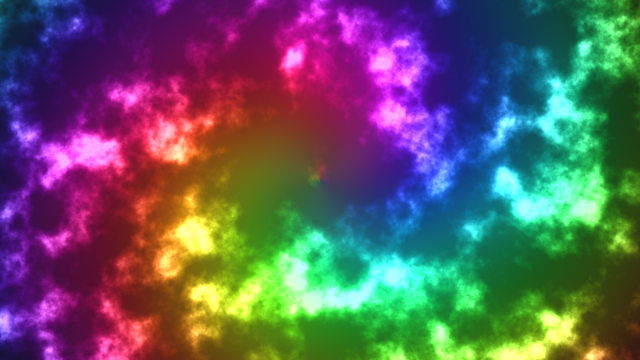
Reproduce this background procedurally as a Shadertoy shader.

```glsl
// Rainbow spiral nebula: hue winds around the centre, lit by small glowing cloud puffs.

const float TAU = 6.2831853;
const float HUE_START = 0.77;      // hue at the centre, facing right
const float HUE_FALLOFF = 0.42;    // hue lost per canvas height of radius
const float HUE_CURVE = 0.24;      // hue lost with the squared radius
const vec2  HUE_SKEW = vec2(0.07, 0.11);
const float PUFF_SCALE = 12.0;
const float DRIFT_SCALE = 5.0;
const float DRIFT_SHARE = 0.14;
const float CLOUD_CONTRAST = 1.8;
const float COVER_GAIN = 0.36;
const float CLOUD_GLOW = 0.56;
const float HIGHLIGHT = 0.60;
const float AMBIENT = 0.49;
const float BANK_GLOW = 0.20;
const float CORE_RADIUS = 0.16;
const vec3  CORE_FOG = vec3(0.29, 0.30, 0.25);
const vec3  DUST = vec3(0.06, 0.05, 0.06);
const int   OCTAVES = 5;

// Broad cloud banks: centre x, y and radius x, y, in canvas heights
const int BANK_COUNT = 12;
const vec4 BANKS[BANK_COUNT] = vec4[](
    vec4(-0.03,  0.34, 0.10, 0.18),
    vec4( 0.18,  0.27, 0.11, 0.17),
    vec4(-0.69,  0.05, 0.14, 0.12),
    vec4(-0.43,  0.12, 0.14, 0.07),
    vec4(-0.40, -0.11, 0.08, 0.14),
    vec4(-0.08, -0.31, 0.24, 0.13),
    vec4( 0.25, -0.31, 0.13, 0.11),
    vec4( 0.60, -0.05, 0.28, 0.13),
    vec4( 0.68,  0.25, 0.10, 0.15),
    vec4(-0.54, -0.44, 0.14, 0.10),
    vec4( 0.60, -0.43, 0.20, 0.10),
    vec4(-0.87, -0.34, 0.08, 0.12));

float hash(vec2 cell) {
    vec3 q = fract(cell.xyx * vec3(0.1031, 0.1030, 0.0973));
    q += dot(q, q.yzx + 33.33);
    return fract((q.x + q.y) * q.z);
}

float valueNoise(vec2 x) {
    vec2 cell = floor(x);
    vec2 f = fract(x);
    f = f * f * (3.0 - 2.0 * f);
    float low = mix(hash(cell), hash(cell + vec2(1, 0)), f.x);
    float high = mix(hash(cell + vec2(0, 1)), hash(cell + vec2(1, 1)), f.x);
    return mix(low, high, f.y);
}

float fbm(vec2 x) {
    float total = 0.0, weight = 0.5, sum = 0.0;
    for (int i = 0; i < OCTAVES; i++) {
        total += weight * valueNoise(x);
        sum += weight;
        weight *= 0.54;
        x = mat2(1.6, 1.2, -1.2, 1.6) * x + 17.3;
    }
    return total / sum;
}

// Soft union of the cloud banks
float coverage(vec2 p) {
    float gap = 1.0;
    for (int i = 0; i < BANK_COUNT; i++) {
        vec2 d = (p - BANKS[i].xy) / BANKS[i].zw;
        gap *= 1.0 - 0.9 * exp(-dot(d, d));
    }
    return 1.0 - gap;
}

vec3 rainbow(float hue) {
    vec3 wave = 0.5 + 0.5 * cos(TAU * (hue - vec3(0.0, 1.0, 2.0) / 3.0));
    return smoothstep(0.0, 1.0, wave);
}

void mainImage(out vec4 fragColor, in vec2 fragCoord) {
    vec2 p = (fragCoord - 0.5 * iResolution.xy) / iResolution.y;
    float r = length(p);
    float core = exp(-r * r / (CORE_RADIUS * CORE_RADIUS));

    // Small puffs gathered by slow drifts and the cloud banks, thin at the core
    float puffs = fbm(p * PUFF_SCALE + 40.0);
    float drifts = fbm(p * DRIFT_SCALE + 71.0);
    float billow = mix(puffs, drifts, DRIFT_SHARE) - 0.5;
    float cover = coverage(p);
    float density = 0.5 + CLOUD_CONTRAST * billow + COVER_GAIN * (cover - 0.3);
    float cloud = smoothstep(0.24, 1.05, density - 0.35 * core);

    // Spiral hue, slightly skewed toward the upper right
    float hue = HUE_START + atan(p.y, p.x) / TAU - r * (HUE_FALLOFF + HUE_CURVE * r);
    hue += max(0.0, dot(p, HUE_SKEW));
    vec3 tint = rainbow(hue);

    // Ambient haze fades to the corners and greys at the core
    float haze = (AMBIENT + BANK_GLOW * cover) * exp(-1.2 * r * r);
    vec3 color = mix(tint * haze + DUST, CORE_FOG, 0.75 * core);

    // Coloured glow and pale highlights
    color += tint * CLOUD_GLOW * cloud;
    color += HIGHLIGHT * pow(cloud, 4.0);
    fragColor = vec4(clamp(color, 0.0, 1.0), 1.0);
}
```
